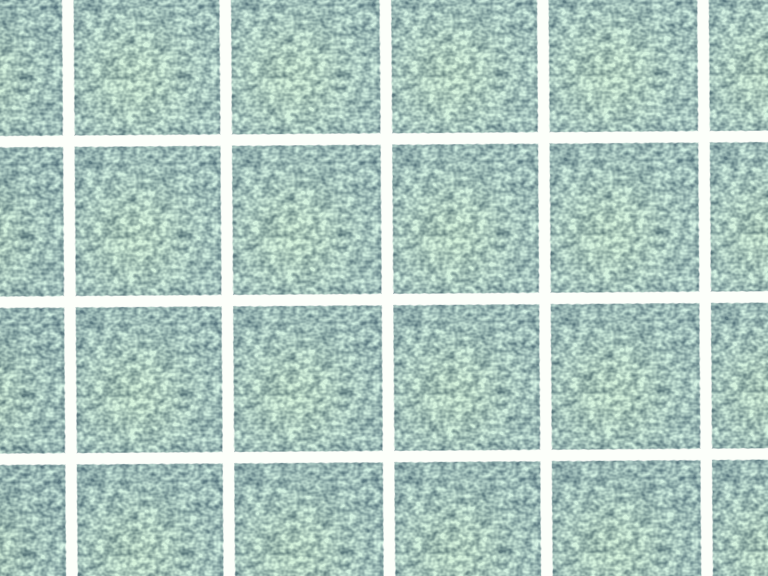
A WebGL 2 fragment shader for this pattern:

```glsl
#version 300 es
precision highp float;

uniform vec2 u_resolution;
out vec4 outColor;

const vec2 CROSSING = vec2(0.6727, 0.4786);    // one grout crossing, in canvas heights
const float PITCH = 0.2757;                    // tile plus grout
const float GROUT_WIDTH = 0.0203;
const vec2 ODD_SHIFT = vec2(-0.0026, 0.0033);  // uneven setting of every second line
const float TILT = 0.007;

const vec3 GROUT = vec3(0.99, 1.0, 0.98);
const vec3 SPECK_DARK = vec3(0.44, 0.56, 0.58);
const vec3 SPECK_LIGHT = vec3(0.76, 0.88, 0.84);
const vec3 WARM_TINT = vec3(0.015, 0.012, -0.025);

vec2 hash2(vec2 p) {
    vec3 q = fract(p.xyx * vec3(0.1031, 0.1030, 0.0973));
    q += dot(q, q.yzx + 33.33);
    return fract((q.xx + q.yz) * q.zy);
}

float cornerSlope(vec2 cell, vec2 offset) {
    float angle = 6.28318 * hash2(cell).x;
    return dot(vec2(cos(angle), sin(angle)), offset);
}

float gradientNoise(vec2 p) {
    vec2 i = floor(p);
    vec2 f = p - i;
    vec2 w = f * f * f * (f * (f * 6.0 - 15.0) + 10.0);
    vec2 e = vec2(1.0, 0.0);
    float low = mix(cornerSlope(i, f), cornerSlope(i + e.xy, f - e.xy), w.x);
    float high = mix(cornerSlope(i + e.yx, f - e.yx), cornerSlope(i + e.xx, f - e.xx), w.x);
    return mix(low, high, w.y);
}

// Layered grain; p spans one unit per tile
float speckle(vec2 p, vec2 seed) {
    float sum = 0.0;
    float frequency = 10.0;
    float weight = 0.4;
    for (int octave = 0; octave < 3; octave++) {
        sum += weight * gradientNoise(p * frequency * vec2(0.9, 1.1) + seed);
        frequency *= 2.1;
        weight = octave == 0 ? 1.0 : 0.75;
        seed += 37.0;
    }
    return sum;
}

// Moves odd grid lines by shift, leaving even ones in place
vec2 unevenGrid(vec2 p, float pitch, vec2 shift) {
    vec2 oddness = abs(mod(p / pitch + 1.0, 2.0) - 1.0);
    return p - shift * oddness;
}

float squareDistance(vec2 p, float halfSize) {
    vec2 d = abs(p) - halfSize;
    return length(max(d, 0.0)) + min(max(d.x, d.y), 0.0);
}

vec3 tileColor(vec2 local, vec2 cell, float edge, vec2 canvas) {
    // The same print on each tile, with a little grain of its own
    float tone = 0.62 + 0.98 * speckle(local, vec2(11.0, 53.0));
    tone += 0.22 * speckle(local, 61.0 * hash2(cell + 40.0) + 90.0);

    // Shading over the tile: cool top and right, pale lower middle
    float pale = exp(-7.0 * dot(local - vec2(0.42, 0.4), local - vec2(0.42, 0.4)));
    tone += 0.16 * (pale - 0.5) - 0.08 * smoothstep(0.75, 1.0, local.y);
    tone += 0.06 * (canvas.y - 0.5) - 0.06 * smoothstep(0.25, 0.0, canvas.x);

    // Broken dark rim
    float rim = smoothstep(-0.007, -0.001, edge);
    tone -= rim * (0.14 + 0.3 * gradientNoise(local * 24.0 + 7.0));

    vec3 color = mix(SPECK_DARK, SPECK_LIGHT, clamp(tone, -0.3, 1.2));
    return color + WARM_TINT * pale;
}

void main() {
    vec2 p = gl_FragCoord.xy / u_resolution.y;
    float pixel = 1.0 / u_resolution.y;

    // Slightly turned tile grid
    vec2 turned = p + TILT * vec2(p.y - 0.5, 0.5 - p.x);
    vec2 grid = unevenGrid(turned - CROSSING, PITCH, ODD_SHIFT) / PITCH;
    vec2 cell = floor(grid);
    vec2 local = grid - cell;

    // Ragged tile outline
    float halfTile = 0.5 * (PITCH - GROUT_WIDTH);
    float edge = squareDistance((local - 0.5) * PITCH, halfTile);
    edge += 0.0016 * gradientNoise(local * 32.0 + 19.0);
    float soft = max(pixel, 0.0018);
    float coverage = 1.0 - smoothstep(-soft, soft, edge);

    vec3 tile = tileColor(local, cell, edge, p);
    outColor = vec4(mix(GROUT, tile, coverage), 1.0);
}
```
